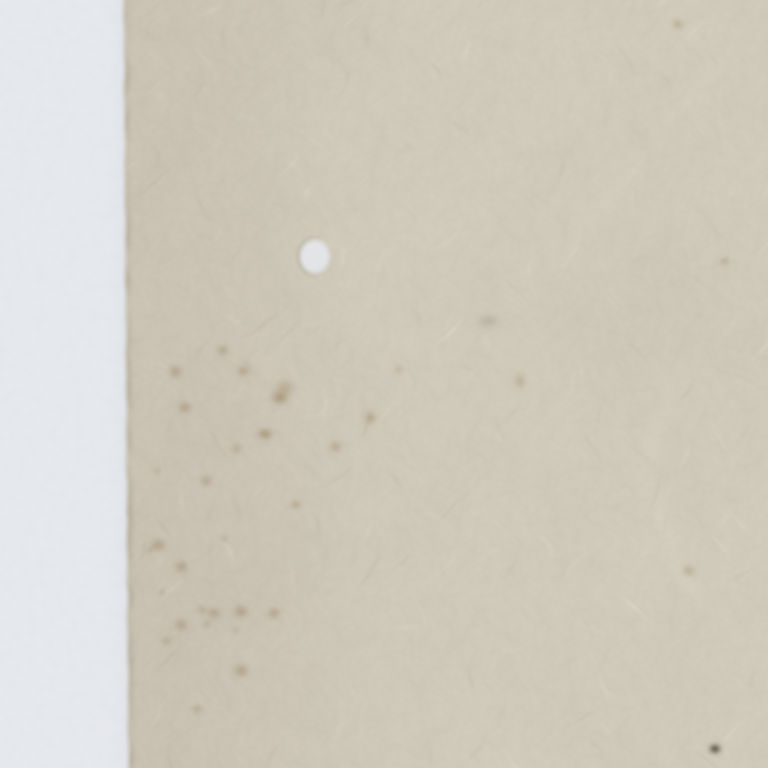
This texture is drawn by a WebGL 2 fragment shader. Its source:

```glsl
#version 300 es
precision highp float;

#define EDGE_X 0.1610
#define EDGE_SOFT 0.0050
#define HOLE_POS vec2(0.410, 0.666)
#define HOLE_RADIUS 0.0200
#define FOX_CELLS 30.0
#define FOX_STRENGTH 0.45
#define GRAIN_AMOUNT 0.013
#define MOTTLE_AMOUNT 0.012
#define BLOTCH_AMOUNT 0.007
#define FIBRE_AMOUNT 0.022

uniform vec2 u_resolution;
out vec4 fragColor;

const vec3 BACKDROP = vec3(0.899, 0.909, 0.930);
const vec3 PAPER_DARK = vec3(0.777, 0.748, 0.690);
const vec3 PAPER_LIGHT = vec3(0.821, 0.797, 0.736);
const vec3 RUST = vec3(0.60, 0.50, 0.36);
const vec3 GREY_STAIN = vec3(0.62, 0.60, 0.56);
const vec3 INK = vec3(0.30, 0.27, 0.23);

vec2 hash2(vec2 p) {
    vec3 q = fract(p.xyx * vec3(0.1031, 0.1030, 0.0973));
    q += dot(q, q.yzx + 33.33);
    return fract((q.xx + q.yz) * q.zy);
}

// Distance to the nearest scattered feature point
float cellular(vec2 p) {
    vec2 cell = floor(p);
    float nearest = 2.0;
    for (int k = 0; k < 9; k++) {
        vec2 c = cell + vec2(k % 3 - 1, k / 3 - 1);
        nearest = min(nearest, length(c + hash2(c + 50.0) - p));
    }
    return nearest;
}

// Warped sine octaves, roughly -1 to 1
float layeredSines(vec2 p) {
    float sum = 0.0, amp = 0.5;
    for (int i = 0; i < 5; i++) {
        sum += amp * sin(p.x + 1.7 * sin(p.y * 0.8)) * cos(p.y + 1.3 * sin(p.x * 0.7));
        p = mat2(1.5, 1.1, -1.1, 1.5) * p + 2.3;
        amp *= 0.62;
    }
    return sum;
}

float blob(vec2 p, vec2 center, vec2 size) {
    vec2 d = (p - center) / size;
    return exp(-dot(d, d));
}

// Sparse short strokes, light or dark, each at its own slant
float fibres(vec2 p) {
    vec2 q = p * 26.0, cell = floor(q);
    float sum = 0.0;
    for (int k = 0; k < 9; k++) {
        vec2 c = cell + vec2(k % 3 - 1, k / 3 - 1);
        vec2 rnd = hash2(c + 131.0);
        float angle = 2.2 * (rnd.x - 0.5), weight = 2.0 * rnd.y - 1.0;
        vec2 d = q - c - hash2(c + 17.0);
        d = mat2(cos(angle), sin(angle), -sin(angle), cos(angle)) * d;
        d.x += 0.25 * d.y * d.y;
        sum += weight * weight * weight * blob(d, vec2(0.0), vec2(0.09, 0.40));
    }
    return sum;
}

// Small rust specks, densest towards the lower left
float foxing(vec2 p) {
    vec2 cell = floor(p * FOX_CELLS);
    float sum = 0.0;
    for (int k = 0; k < 9; k++) {
        vec2 c = cell + vec2(k % 3 - 1, k / 3 - 1);
        vec2 center = (c + hash2(c + 9.0)) / FOX_CELLS;
        vec2 rnd = hash2(c + 71.0);
        float density = 0.003 + 0.42 * blob(center, vec2(0.26, 0.23), vec2(0.10, 0.22));
        vec2 size = mix(vec2(0.005), vec2(0.009, 0.008), rnd.y);
        sum += step(rnd.x, density) * (0.3 + 0.6 * rnd.y) * blob(p, center, size);
    }
    return min(sum, 1.0);
}

// Broken, bowed fold on the right and a slanted fold above it
float creases(vec2 p) {
    float bow = p.x - 0.850 - 2.2 * (p.y - 0.39) * (p.y - 0.39) - 0.004 * sin(p.y * 43.0);
    float bowSpan = smoothstep(0.14, 0.24, p.y) * (1.0 - smoothstep(0.46, 0.56, p.y));
    float slant = p.y - 0.73 - 1.15 * (p.x - 0.78) - 0.008 * sin(p.x * 45.0);
    float slantSpan = smoothstep(0.74, 0.82, p.x) * (1.0 - smoothstep(0.90, 0.96, p.x));
    float wear = 0.7 + 0.3 * sin(p.y * 57.0 + 2.0 * sin(p.x * 31.0));
    return wear * (bowSpan * exp(-pow(bow / 0.013, 2.0)) + 0.6 * slantSpan * exp(-pow(slant / 0.016, 2.0)));
}

vec3 paperColor(vec2 p) {
    // Broad tone: darker along the left edge and the lower left
    float tone = 0.30 + 0.56 * smoothstep(0.15, 0.64, p.x);
    tone -= 0.20 * blob(p, vec2(0.26, 0.20), vec2(0.16, 0.24));
    tone -= 0.20 * blob(p, vec2(0.84, 0.59), vec2(0.13, 0.10));
    tone += 0.15 * blob(p, vec2(0.48, 0.74), vec2(0.10, 0.16));
    vec3 color = mix(PAPER_DARK, PAPER_LIGHT, tone);

    // Blotches, mottling, fibres and grain
    vec2 warped = p + 0.008 * sin(p.yx * vec2(61.0, 47.0));
    color += BLOTCH_AMOUNT * layeredSines(p * vec2(21.0, 15.0));
    color += MOTTLE_AMOUNT * (0.45 - cellular(warped * vec2(48.0, 36.0)));
    color += FIBRE_AMOUNT * fibres(warped);
    color += GRAIN_AMOUNT * (0.45 - cellular(warped * 110.0)) + 0.017 * creases(p);

    // Scattered specks, then the landmark stains
    float rust = FOX_STRENGTH * foxing(p);
    rust += 0.50 * blob(p, vec2(0.364, 0.482), vec2(0.010, 0.008));
    rust += 0.32 * blob(p, vec2(0.371, 0.495), vec2(0.011, 0.010));
    rust += 0.50 * blob(p, vec2(0.345, 0.435), vec2(0.009, 0.007));
    rust += 0.36 * blob(p, vec2(0.482, 0.456), vec2(0.008, 0.008));
    rust += 0.28 * blob(p, vec2(0.677, 0.504), vec2(0.007, 0.009));
    color = mix(color, RUST, min(rust, 0.8));
    color = mix(color, GREY_STAIN, 0.38 * blob(p, vec2(0.636, 0.582), vec2(0.013, 0.008)));
    return mix(color, INK, 0.72 * blob(p, vec2(0.931, 0.025), vec2(0.007, 0.006)));
}

void main() {
    vec2 p = gl_FragCoord.xy / u_resolution;
    // Slightly leaning sheet edge with an uneven dark rim
    float fromEdge = p.x - EDGE_X - 0.006 * (1.0 - p.y) - 0.0008 * sin(p.y * 37.0) * sin(p.y * 91.0);
    vec3 backdrop = BACKDROP + 0.010 * (0.45 - cellular(p * 75.0)) - 0.028 * exp(-abs(fromEdge) / 0.009);
    float rim = 0.03 + 0.02 * sin(p.y * 63.0 + 2.0 * sin(p.y * 29.0));
    vec3 paper = paperColor(p) - rim * exp(-pow((fromEdge - 0.004) / 0.005, 2.0));
    vec3 color = mix(backdrop, paper, smoothstep(-EDGE_SOFT, EDGE_SOFT, fromEdge));
    // Punched hole, shaded on its left
    float holeDist = length((p - HOLE_POS) * vec2(1.06, 0.94)) - HOLE_RADIUS;
    float rimSide = smoothstep(0.02, -0.02, p.x - HOLE_POS.x);
    color -= 0.05 * rimSide * exp(-pow((holeDist - 0.002) / 0.004, 2.0));
    color = mix(color, vec3(0.890, 0.895, 0.905), 1.0 - smoothstep(-0.006, 0.006, holeDist));
    fragColor = vec4(color, 1.0);
}
```
